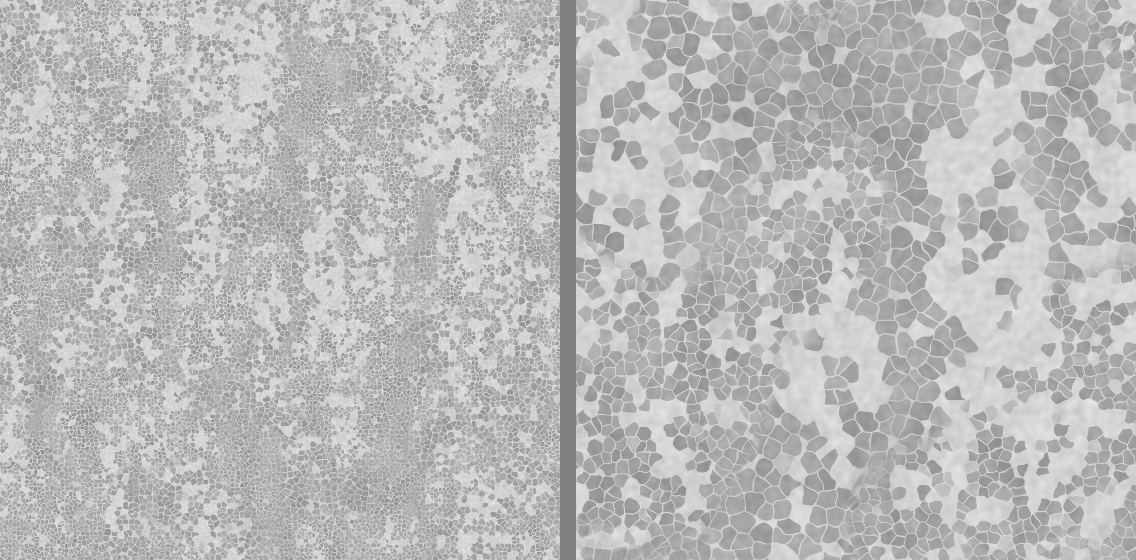
Left: the whole. Right: its middle third, enlarged.
Write a WebGL 1 fragment shader that draws this texture.

```glsl
precision highp float;
// Weathered pale wall with peeling grey paint flakes, fine cracks and vertical stains.
uniform vec2 u_resolution;

vec2 hash2(vec2 p) {
  vec3 q = fract(p.xyx * vec3(0.1031, 0.1030, 0.0973));
  q += dot(q, q.yzx + 33.33);
  return fract((q.xx + q.yz) * q.zy);
}

float cornerSlope(vec2 cell, vec2 offset) {
  return dot(hash2(cell + 211.0) * 2.0 - 1.0, offset);
}

// Gradient noise, roughly -0.7 to 0.7
float noise(vec2 p) {
  vec2 i = floor(p), f = fract(p);
  vec2 u = f * f * f * (f * (f * 6.0 - 15.0) + 10.0);
  vec2 e = vec2(1.0, 0.0);
  float low = mix(cornerSlope(i, f), cornerSlope(i + e, f - e), u.x);
  float high = mix(cornerSlope(i + e.yx, f - e.yx), cornerSlope(i + 1.0, f - 1.0), u.x);
  return mix(low, high, u.y);
}

// Broad tall streaks of surviving paint
float streaks(vec2 p) {
  return 0.17 + 0.16 * (0.5 - p.y)
    + 0.55 * noise(p * vec2(9.0, 3.0) + 7.0)
    + 0.50 * noise(p * vec2(22.0, 12.0) + 31.0);
}

// Streaks broken into small ragged clumps
float coverage(vec2 p) {
  return streaks(p) + 0.85 * noise(p * 44.0 + 53.0) + 0.55 * noise(p * 83.0 + 17.0);
}

// Voronoi flakes: x = paint mask, y = random tone of the flake
vec2 flakes(vec2 p, float scale) {
  vec2 q = p * scale;
  q += 0.35 * vec2(noise(q * 1.3), noise(q * 1.3 + 80.0));
  vec2 base = floor(q), f = fract(q);
  vec2 nearest = vec2(0.0), nearestCell = base;
  float best = 8.0;
  for (int y = -1; y <= 1; y++) {
    for (int x = -1; x <= 1; x++) {
      vec2 g = vec2(float(x), float(y));
      vec2 r = g + 0.05 + 0.9 * hash2(base + g) - f;
      float d = dot(r, r);
      if (d < best) {
        best = d;
        nearest = r;
        nearestCell = base + g;
      }
    }
  }
  // Distance to the closest cell border, with rounded corners
  float border = 8.0;
  for (int y = -1; y <= 1; y++) {
    for (int x = -1; x <= 1; x++) {
      vec2 g = vec2(float(x), float(y));
      vec2 r = g + 0.05 + 0.9 * hash2(base + g) - f;
      vec2 gap = r - nearest;
      if (dot(gap, gap) > 0.0001) {
        border = min(border, dot(0.5 * (r + nearest), normalize(gap)));
      }
    }
  }
  border = min(border, 0.72 - sqrt(best));
  vec2 rnd = hash2(nearestCell + 400.0);
  float amount = coverage((q + nearest) / scale) + 0.35 * (rnd.x - 0.5);
  float pixel = scale / u_resolution.y;
  float body = smoothstep(0.0, 0.04 + 0.6 * pixel, border);
  return vec2(body * smoothstep(-0.03, 0.03, amount), rnd.y);
}

void main() {
  vec2 p = gl_FragCoord.xy / u_resolution.y;
  float paint = streaks(p);
  float grain = noise(p * 165.0) + 0.7 * noise(p * 240.0 + 40.0);

  // Pale grainy plaster, greyer inside the cracks of dense paint
  float plaster = 0.832 + 0.05 * noise(p * 38.0 + 11.0) + 0.07 * grain;
  plaster -= 0.05 * smoothstep(0.1, 0.5, paint);

  // Coarse and fine flakes grow in separate regions
  float region = smoothstep(-0.05, 0.05, noise(p * vec2(8.0, 6.0) + 19.0));
  vec2 flake = mix(flakes(p, 96.0), flakes(p, 138.0), region);
  float grey = 0.605 + 0.075 * flake.y + 0.09 * noise(p * vec2(24.0, 14.0) + 90.0);
  grey += 0.06 * grain;
  float shade = mix(plaster, grey, flake.x);

  // Dusty vertical smears that veil the cracks
  float smear = noise(p * vec2(15.0, 6.0) + 130.0) + 0.5 * noise(p * vec2(52.0, 26.0));
  float veil = smoothstep(0.18, 0.5, smear) * smoothstep(0.05, 0.4, paint);
  float dust = 0.68 + 0.12 * noise(p * vec2(36.0, 16.0) + 60.0) + 0.06 * grain;
  shade = mix(shade, dust, 0.65 * veil);

  gl_FragColor = vec4(vec3(shade), 1.0);
}
```
